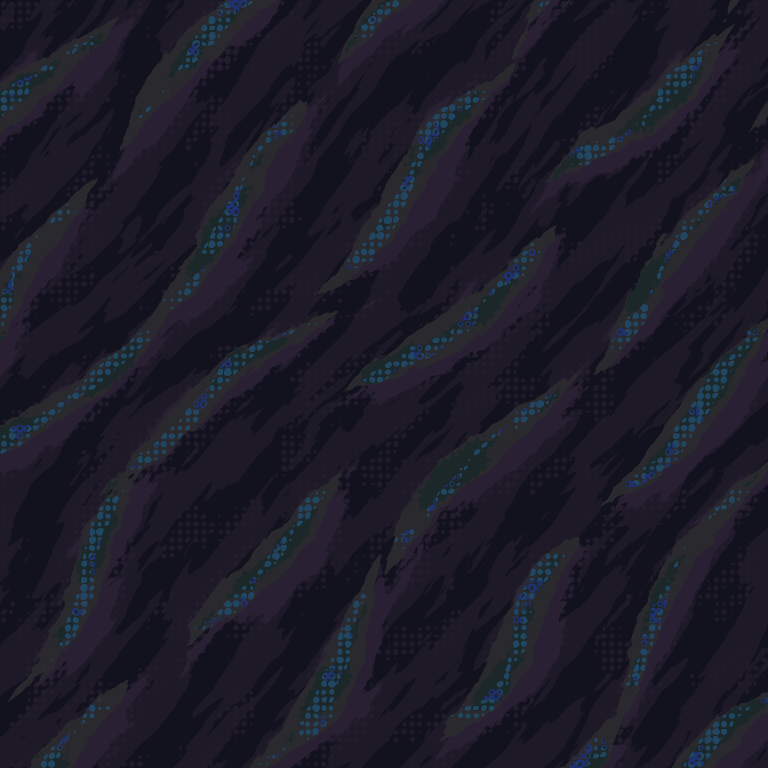
Give the GLSL for this pattern, as a Shadertoy shader.

```glsl
// Dark night-toned brush streaks climbing to the right over mottled plum.
// Bent, tapered strokes sit in a jittered slanted grid; layered sines roughen
// every edge, and a square halftone screen adds the blue and faint plum dots.

const vec3 NIGHT  = vec3(0.070, 0.070, 0.122);
const vec3 PLUM   = vec3(0.114, 0.097, 0.153);
const vec3 PURPLE = vec3(0.164, 0.126, 0.200);
const vec3 GREY   = vec3(0.162, 0.161, 0.180);
const vec3 GREEN  = vec3(0.108, 0.154, 0.160);
const vec3 TEAL   = vec3(0.130, 0.275, 0.385);
const vec3 ROYAL  = vec3(0.120, 0.190, 0.450);

const float SLANT = 0.87;               // main stroke direction, radians
const float DOTS  = 96.0;               // halftone cells across the canvas
const vec2  GRID  = vec2(0.38, 0.155);  // stroke spacing along and across

struct Stroke {
    float core;    // signed distance to the body, positive inside
    float halo;    // same for the purple shadow
    float along;   // -1..1 from tail to tip
    float across;  // -1..1 over the full width
};

mat2 rotation(float angle) {
    float c = cos(angle), s = sin(angle);
    return mat2(c, -s, s, c);
}

vec2 hash2(vec2 p) {
    vec3 q = fract(vec3(p.xyx) * vec3(0.1031, 0.1030, 0.0973));
    q += dot(q, q.yzx + 33.33);
    return fract((q.xx + q.yz) * q.zy);
}

// Warped sines, each turned and finer than the last
float layeredSines(vec2 p) {
    float sum = 0.0, gain = 0.5;
    for (int i = 0; i < 5; i++) {
        sum += gain * sin(p.y + 1.7 * sin(p.x + float(i)));
        p = rotation(1.1) * p * 1.6 + 2.3;
        gain *= 0.68;
    }
    return sum;
}

float cover(float dist, float px) {
    return smoothstep(-px, px, dist);
}

// Round dots that grow with strength until they merge
float halftone(vec2 uv, float strength, float px) {
    float radius = 0.85 * clamp(strength, 0.0, 1.0) - 0.15;
    return cover((radius - length(fract(uv * DOTS) - 0.5)) / DOTS, px);
}

// Nearest bent, tapered stroke around a point in slanted coordinates
Stroke strokes(vec2 p) {
    Stroke best = Stroke(-1.0, -1.0, 0.0, 0.0);
    float row = floor(p.y / GRID.y);
    for (int j = -1; j <= 1; j++) {
        float r = row + float(j);
        float shift = 0.41 * r + 0.2 * hash2(vec2(r, 7.0)).x;
        float column = floor(p.x / GRID.x - shift);
        for (int i = -1; i <= 1; i++) {
            vec2 id = vec2(column + float(i), r);
            vec2 h = hash2(id + 40.0), k = hash2(id + 91.0);
            vec2 centre = (id + vec2(shift, 0.0) + 0.5 + 0.25 * (h - 0.5)) * GRID;
            vec2 q = rotation(0.4 * (k.x - 0.5)) * (p - centre);
            float t = q.x / mix(0.16, 0.20, h.y);
            float width = mix(0.018, 0.026, k.y);
            float y = q.y - 0.012 * sin(2.8 * t + 6.28 * h.x);
            float taper = width * (1.0 - t * t);
            float core = taper - abs(y);
            float halo = 1.3 * taper - abs(y + 0.55 * width);
            best.halo = max(best.halo, halo);
            if (core > best.core) {
                best.core = core;
                best.along = t;
                best.across = y / width;
            }
        }
    }
    return best;
}

void mainImage(out vec4 fragColor, in vec2 fragCoord) {
    vec2 uv = fragCoord / iResolution.y;
    float px = 0.6 / iResolution.y;
    vec2 p = rotation(SLANT) * uv;
    p.y += 0.010 * sin(9.0 * p.x + 5.0 * p.y);

    float patches = layeredSines(p * vec2(12.0, 68.0));
    float rough = layeredSines(p * vec2(50.0, 150.0) + 4.0);
    float cloud = layeredSines(p * vec2(22.0, 48.0) + 9.0);
    float grain = layeredSines(uv * 260.0);
    Stroke s = strokes(p);
    s.core += 0.0035 * rough + 0.004 * cloud + 0.0007 * grain;
    s.halo += 0.005 * rough + 0.014 * patches + 0.0007 * grain;
    vec2 screen = uv + 0.0008 * grain;

    // Streaky ground with clouds of faint dots
    float ground = patches + 0.12 * rough - 0.03 + 6.0 * max(s.halo + 0.03, 0.0);
    vec3 col = mix(NIGHT, PLUM, cover(ground / 45.0, px));
    float dust = 0.58 * smoothstep(0.1, 0.7, cloud);
    col = mix(col, mix(PLUM, PURPLE, 0.2), halftone(screen, dust, px));

    // Purple shadow dissolving into dots
    float fringe = 0.7 * smoothstep(-0.018, 0.0, s.halo);
    col = mix(col, mix(PLUM, PURPLE, 0.4), halftone(screen, fringe, px));
    col = mix(col, PURPLE, cover(s.halo, px));

    // Grey body with a broken green heart
    float body = cover(s.core, px);
    float heart = s.core - 0.012 + 0.012 * layeredSines(p * vec2(18.0, 40.0) + 2.0);
    vec3 inner = mix(GREY, GREEN, halftone(screen, smoothstep(-0.006, 0.005, heart), px));

    // Blue dots in a wandering band, some opened into royal blue rings
    float band = 0.42 - abs(s.across - 0.3 * sin(4.0 * s.along)) + 0.4 * cloud;
    float glow = smoothstep(-0.05, 0.2, band) * smoothstep(0.9, 0.65, abs(s.along));
    float size = 0.48 + 0.28 * hash2(floor(uv * DOTS)).x;
    float ring = smoothstep(0.4, 0.55, layeredSines(uv * 70.0));
    float dots = halftone(screen, glow * (size + 0.15 * ring), px);
    dots *= 1.0 - ring * halftone(screen, 0.45, px);
    inner = mix(inner, mix(TEAL, ROYAL, ring), dots);

    fragColor = vec4(mix(col, inner, body), 1.0);
}
```
